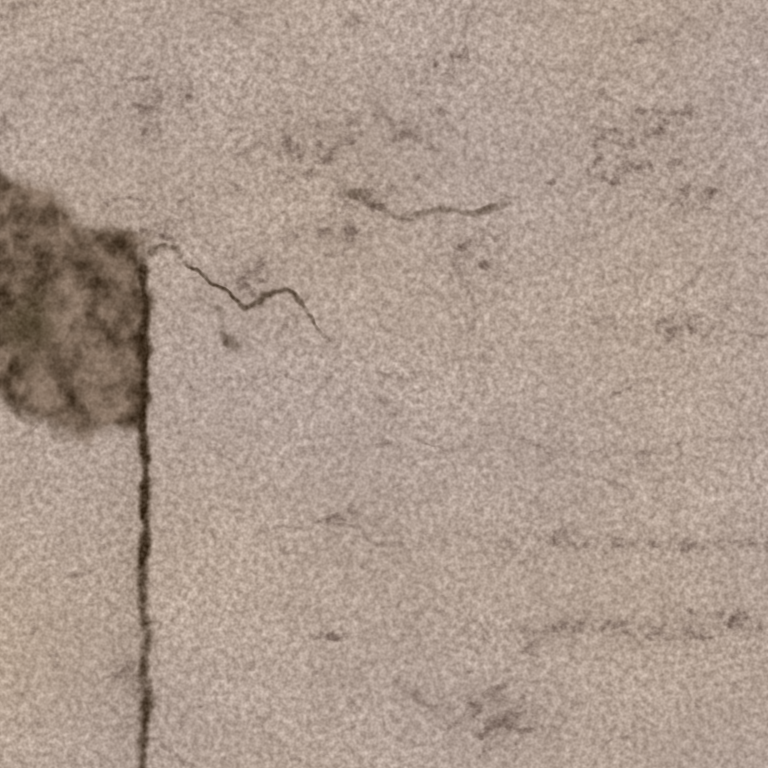
Reproduce this texture procedurally as a WebGL 1 fragment shader.

```glsl
precision highp float;
// Weathered pale stone: fine grain over soft mottling, a dark eroded cavity
// at the left, a vertical joint with thin side cracks, and grey smudges.
// Everything is layered from gradient noise and warped distance masks.

uniform vec2 u_resolution;

const vec3 STONE = vec3(0.704, 0.634, 0.586);
const vec3 STAIN = vec3(0.42, 0.35, 0.315);
const vec3 EARTH = vec3(0.54, 0.46, 0.395);
const vec3 SHADOW = vec3(0.20, 0.145, 0.09);
const vec3 MOSS = vec3(0.22, 0.18, 0.10);
const vec3 WARM_SHIFT = vec3(0.012, 0.004, -0.020);

const float GRAIN_SCALE = 103.0;
const float GRAIN_AMOUNT = 0.088;
const float MOTTLE_AMOUNT = 0.08;
const float WARP_AMOUNT = 0.036;
const float STAIN_AMOUNT = 0.60;
const float HAIRLINE_AMOUNT = 0.28;
const float JOINT_X = 0.188;
const float JOINT_TOP = 0.665;
const int SMUDGES = 24;
const int BANDS = 3;

vec2 hash2(vec2 p) {
  vec3 q = fract(p.xyx * vec3(0.1031, 0.1030, 0.0973));
  q += dot(q, q.yzx + 33.33);
  return fract((q.xx + q.yz) * q.zy);
}

float cornerSlope(vec2 cell, vec2 offset) {
  float angle = 6.2832 * hash2(cell).x;
  return dot(vec2(cos(angle), sin(angle)), offset);
}

// Gradient noise, roughly -1 to 1
float noise(vec2 p) {
  vec2 i = floor(p), f = p - i;
  vec2 s = f * f * f * (f * (f * 6.0 - 15.0) + 10.0);
  vec2 e = vec2(1.0, 0.0);
  float low = mix(cornerSlope(i, f), cornerSlope(i + e, f - e), s.x);
  float high = mix(cornerSlope(i + e.yx, f - e.yx),
                   cornerSlope(i + e.xx, f - e.xx), s.x);
  return 1.4 * mix(low, high, s.y);
}

float fbm(vec2 p) {
  float sum = 0.0, weight = 0.55;
  for (int i = 0; i < 4; i++) {
    sum += weight * noise(p);
    p = mat2(1.6, 1.2, -1.2, 1.6) * p + 17.3;
    weight *= 0.52;
  }
  return sum;
}

// Three turned octaves, so that no lattice direction shows
float grainNoise(vec2 p) {
  float sum = 0.0, weight = 1.0;
  for (int i = 0; i < 3; i++) {
    p = mat2(1.25, 0.95, -0.95, 1.25) * p + 29.7;
    sum += weight * noise(p * 0.64);
    weight *= 0.78;
  }
  return sum;
}

float stroke(float dist, float width) {
  return 1.0 - smoothstep(0.1 * width, width, abs(dist));
}

float span(float a, float b, float fade, float x) {
  return smoothstep(a, a + fade, x) * (1.0 - smoothstep(b - fade, b, x));
}

// Where smudges gather: scattered flat ellipses and broken level bands
float smudgeMask(vec2 p) {
  float mask = 0.0;
  for (int i = 0; i < SMUDGES; i++) {
    vec2 centre = hash2(vec2(float(i) * 3.7 + 5.0, 41.0));
    vec2 size = hash2(vec2(float(i) * 5.3 + 9.0, 73.0));
    float radius = mix(0.018, 0.085, size.x * size.x);
    vec2 d = (p - centre) / (radius * vec2(1.0, mix(0.35, 0.7, size.y)));
    mask = max(mask, exp(-dot(d, d)));
  }
  for (int i = 0; i < BANDS; i++) {
    float n = float(i);
    float d = (p.y - 0.18 - 0.118 * n) / (0.020 - 0.006 * n);
    mask = max(mask, (0.95 - 0.1 * n) * exp(-d * d) * smoothstep(0.42, 0.8, p.x));
  }
  return mask;
}

void main() {
  vec2 uv = gl_FragCoord.xy / min(u_resolution.x, u_resolution.y);
  vec2 p = uv + WARP_AMOUNT * vec2(fbm(uv * 11.0), fbm(uv * 11.0 + 57.0));
  float rough = fbm(uv * 27.0 + 8.0);
  float speckle = fbm(uv * vec2(34.0, 44.0) + 63.0);
  float patches = noise(uv * 15.0 + 31.0);

  // Stone body, smudges broken into specks, and faint hairlines
  float mottle = fbm(uv * vec2(5.0, 7.0) + 3.0);
  vec3 color = STONE + MOTTLE_AMOUNT * (0.5 * mottle + 0.5 * rough);
  color += WARM_SHIFT * (noise(uv * 3.0 + 12.0) + 0.3 - 0.6 * uv.x);
  float smudge = smudgeMask(p);
  float stain = smoothstep(0.3, 0.95, 0.5 * smudge + 1.05 * speckle - 0.2 * mottle);
  color = mix(color, STAIN, STAIN_AMOUNT * stain + 0.13 * smudge);
  float hairline = stroke(noise(p * vec2(4.0, 7.0) + 19.0), 0.05);
  hairline *= smoothstep(0.0, 0.5, patches);
  color = mix(color, STAIN, HAIRLINE_AMOUNT * hairline);

  // Eroded cavity, bounded by a sloping roof, a floor and the joint
  float jointX = JOINT_X + 0.007 * noise(vec2(uv.y * 5.0, 2.0));
  float roof = 0.795 - 0.62 * p.x - p.y + 0.012 * patches;
  float ground = p.y - 0.48 + 0.5 * min(p.x, 0.09) + 0.012 * patches;
  float wall = jointX + 0.006 - p.x;
  float inside = min(min(roof, ground), wall);
  float cavity = smoothstep(-0.008, 0.020, inside);
  float vein = stroke(noise(p * vec2(13.0, 9.0) + 4.0), 0.20);
  float gloom = 0.15 + 1.0 * rough + 0.4 * noise(uv * 13.0) + 0.28 * vein;
  gloom += 0.50 * exp(-max(wall, 0.0) * 42.0);
  gloom += 0.30 * exp(-max(min(roof, ground), 0.0) * 80.0);
  gloom += 0.25 * (1.0 - smoothstep(0.0, 0.08, p.x));
  vec3 hollow = mix(EARTH, SHADOW, clamp(gloom, 0.0, 1.0));
  vec2 mossOffset = (p - vec2(0.035, 0.58)) / vec2(0.03, 0.04);
  hollow = mix(hollow, MOSS, 0.7 * exp(-dot(mossOffset, mossOffset)));
  color = mix(color, hollow, 0.92 * cavity);

  // Vertical joint: a beaded line, softer toward the foot, with a dirty rim
  float jointDist = mix(uv.x, p.x, 0.3) - jointX;
  float below = 1.0 - smoothstep(JOINT_TOP - 0.02, JOINT_TOP, p.y);
  float bead = noise(vec2(uv.y * 17.0, 8.0)) + 0.6 * noise(vec2(uv.y * 43.0, 3.0));
  float joint = stroke(jointDist, 0.010 + 0.007 * clamp(bead, -0.6, 1.0));
  float depth = mix(0.48, 0.76, smoothstep(0.12, 0.42, uv.y)) + 0.25 * bead;
  float sideFall = jointDist < 0.0 ? 45.0 : 150.0;
  float rim = exp(-abs(jointDist) * sideFall) * max(0.45 + 1.1 * rough, 0.0);
  color = mix(color, SHADOW, below * clamp(depth * joint + 0.42 * rim, 0.0, 0.9));

  // Stepped side crack with a fainter echo, and a shallow arc above it
  float run = p.x - 0.2;
  float fall = JOINT_TOP - 0.40 * run + 0.016 * sin(45.0 * run);
  float broken = smoothstep(-0.6, 0.3, patches + 0.8 * rough);
  float branch = stroke(p.y - fall, 0.009) * span(0.185, 0.44, 0.03, p.x);
  float echo = stroke(p.y - fall + 0.045, 0.011) * span(0.22, 0.48, 0.06, p.x);
  branch *= mix(0.3, 1.0, broken);
  echo *= smoothstep(-0.1, 0.4, patches);
  float bend = p.x - 0.57;
  float arc = stroke(p.y - 0.715 - 3.0 * bend * bend, 0.010);
  arc *= span(0.43, 0.68, 0.05, p.x) * mix(0.35, 1.0, broken);
  color = mix(color, SHADOW, max(0.66 * branch, max(0.45 * echo, 0.48 * arc)));

  // Fine grain, muted in the dark hollow
  float grain = GRAIN_AMOUNT * grainNoise(uv * GRAIN_SCALE);
  color += grain * (1.0 - 0.45 * cavity) * (1.0 + 0.3 * mottle);

  gl_FragColor = vec4(clamp(color, 0.0, 1.0), 1.0);
}
```
